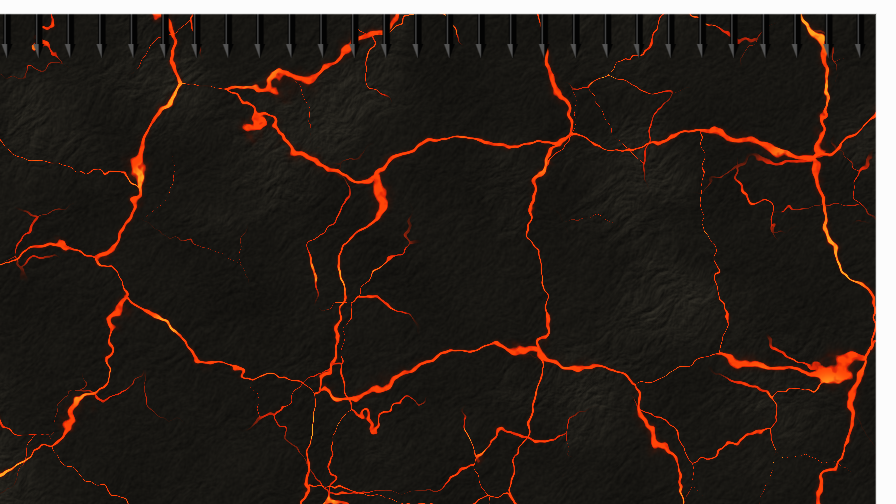
Reproduce this texture procedurally as a WebGL 2 fragment shader.

```glsl
#version 300 es
precision highp float;

uniform vec2 u_resolution;
out vec4 fragColor;

vec2 hash2(vec2 p) {
    vec3 q = fract(p.xyx * vec3(0.1031, 0.1030, 0.0973));
    q += dot(q, q.yzx + 33.33);
    return fract((q.xx + q.yz) * q.zy);
}

float cornerSlope(vec2 cell, vec2 offset) {
    float angle = 6.2832 * hash2(cell).x;
    return dot(vec2(cos(angle), sin(angle)), offset);
}

// Gradient noise, about -0.7 to 0.7
float noise(vec2 p) {
    vec2 i = floor(p), f = fract(p);
    vec2 u = f * f * f * (f * (f * 6.0 - 15.0) + 10.0);
    vec2 e = vec2(1.0, 0.0);
    return mix(mix(cornerSlope(i, f), cornerSlope(i + e, f - e), u.x),
               mix(cornerSlope(i + e.yx, f - e.yx), cornerSlope(i + 1.0, f - 1.0), u.x), u.y);
}

float fbm(vec2 p) {
    float sum = 0.0, amp = 0.6;
    for (int i = 0; i < 5; i++) {
        sum += amp * noise(p);
        p = mat2(1.6, 1.2, -1.2, 1.6) * p + 7.3;
        amp *= 0.5;
    }
    return sum;
}

// Distance to the cell borders, each border weighted by its own width
float crackDistance(vec2 p, float scale) {
    p *= scale;
    vec2 home = floor(p), nearCell = home, nearOffset = vec2(0.0);
    float best = 9.0;
    for (int j = -1; j <= 1; j++)
    for (int i = -1; i <= 1; i++) {
        vec2 cell = home + vec2(i, j);
        vec2 r = cell + hash2(cell) - p;
        if (dot(r, r) < best) { best = dot(r, r); nearCell = cell; nearOffset = r; }
    }
    float dist = 9.0;
    for (int j = -2; j <= 2; j++)
    for (int i = -2; i <= 2; i++) {
        vec2 cell = nearCell + vec2(i, j);
        vec2 r = cell + hash2(cell) - p, across = r - nearOffset;
        if (dot(across, across) < 1e-4) continue;
        float width = mix(0.16, 1.1, hash2(cell + nearCell + 40.0).x);
        dist = min(dist, dot(0.5 * (r + nearOffset), normalize(across)) / width);
    }
    return dist / scale;
}

// Creased stone, drawn out along a rising diagonal
float stoneHeight(vec2 p) {
    p = mat2(0.8, -0.6, 0.6, 0.8) * p + 0.02 * noise(p * 14.0);
    p *= vec2(17.0, 30.0);
    float sum = 0.0, amp = 0.5;
    for (int i = 0; i < 4; i++) {
        sum += amp * (1.0 - 2.0 * abs(noise(p)));
        p = mat2(1.7, 0.8, -0.8, 1.7) * p + 3.1;
        amp *= 0.6;
    }
    return sum;
}

vec3 stone(vec2 p) {
    float slope = stoneHeight(p + vec2(-0.0025, 0.003)) - stoneHeight(p);
    float patchy = smoothstep(0.02, 0.38, fbm(p * 2.3 + 4.7));
    float light = 0.085 + 0.025 * fbm(p * 6.0) + slope * mix(0.055, 0.16, patchy);
    light += 0.035 * patchy + 0.02 * noise(p * 130.0);
    return max(light, 0.025) * vec3(1.06, 1.0, 0.84);
}

vec3 lavaColor(float heat, float yellow) {
    vec3 c = mix(vec3(0.20, 0.08, 0.045), vec3(0.46, 0.12, 0.05), smoothstep(0.15, 0.45, heat));
    c = mix(c, vec3(0.88, 0.15, 0.03), smoothstep(0.4, 0.7, heat));
    c = mix(c, vec3(1.0, 0.27, 0.03), smoothstep(0.7, 1.0, heat));
    return mix(c, vec3(1.0, 0.66, 0.13), yellow * smoothstep(0.65, 1.0, heat));
}

float veinHeat(float r) {
    return max(1.0 - smoothstep(0.35, 1.15, r), 0.42 * exp(-0.55 * r));
}

void main() {
    float pixel = 1.0 / u_resolution.y;
    vec2 p = gl_FragCoord.xy * pixel;
    float right = u_resolution.x * pixel - 0.04, top = 0.972;

    // Glowing cracks: a broad net and a broken fine one
    vec2 warped = p + 0.13 * vec2(fbm(p * 4.0), fbm(p * 4.0 + 31.0));
    warped += 0.007 * vec2(noise(p * 42.0), noise(p * 42.0 + 9.0));
    float swell = mix(0.45, 1.6, smoothstep(-0.35, 0.5, noise(p * 7.0 + 2.0)));
    float broad = veinHeat(crackDistance(warped + 3.0, 2.7) / (0.0078 * swell));
    float broken = smoothstep(-0.05, 0.25, noise(p * 3.6 + 12.0));
    float fine = broken * veinHeat(crackDistance(warped + 8.0, 5.5) / (0.0036 * swell));
    float heat = max(broad, fine * 0.9);
    heat *= 1.0 + 0.35 * noise(p * 60.0) + 0.2 * noise(p * 120.0);
    float yellow = smoothstep(0.12, 0.45, noise(p * 10.0 + 20.0));
    vec3 color = mix(stone(p), lavaColor(heat, yellow), smoothstep(0.06, 0.4, heat));

    // Row of dark spikes hanging from the top edge
    float x = mod(p.x + 0.0174, 0.0627) - 0.0314, y = p.y - 0.884;
    float halfWidth = y < 0.028 ? 0.0105 * y / 0.028 : 0.0075;
    float spike = smoothstep(pixel, -pixel, abs(x) - halfWidth) * step(0.0, y) * step(p.x, right - 0.02);
    float shine = y < 0.028 ? 0.32 * smoothstep(pixel, -pixel, x)
                            : 0.25 * smoothstep(0.003, 0.0, abs(x + 0.004));
    color = mix(color, vec3(0.01 + shine), spike);

    // White margin above and to the right
    float margin = smoothstep(-pixel, pixel, max(p.x - right, p.y - top));
    fragColor = vec4(mix(color, vec3(0.99), margin), 1.0);
}
```
